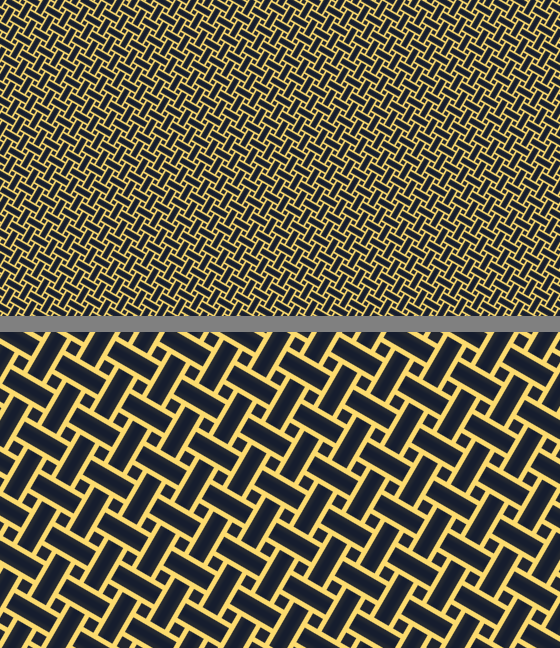
Top: the whole. Bottom: its middle third, enlarged.
This pattern is drawn by a Shadertoy shader. Its source:

```glsl
const float PITCH = 0.0405;       // strand spacing, in canvas heights
const float TILT = 30.0;          // weave rotation, in degrees
const float HALF_WIDTH = 0.35;    // strand half width, in pitches
const float BORDER = 0.13;        // border width, in pitches

const vec3 GOLD = vec3(0.99, 0.86, 0.43);
const vec3 GAP = vec3(0.13, 0.145, 0.185);
const vec3 FILL_CENTRE = vec3(0.085, 0.115, 0.18);
const vec3 FILL_EDGE = vec3(0.145, 0.16, 0.19);

vec2 rotate(vec2 p, float angle) {
    float c = cos(angle), s = sin(angle);
    return vec2(c * p.x - s * p.y, s * p.x + c * p.y);
}

// Coverage of a band around its centre line
float band(float dist, float halfWidth, float blur) {
    return clamp(0.5 + (halfWidth - dist) / blur, 0.0, 1.0);
}

// Lays one bordered strand over the colour below it
vec3 layStrand(vec3 below, float dist, float blur) {
    float coreHalf = HALF_WIDTH - BORDER;
    vec3 fill = mix(FILL_CENTRE, FILL_EDGE, smoothstep(0.2, 0.8, dist / coreHalf));
    vec3 strand = mix(GOLD, fill, band(dist, coreHalf, blur));
    return mix(below, strand, band(dist, HALF_WIDTH, blur));
}

// Alternates the strand on top at each crossing
vec3 weave(vec2 p, float blur) {
    vec2 crossing = floor(p + 0.5);
    vec2 dist = abs(p - crossing);
    bool weftOnTop = mod(crossing.x + crossing.y, 2.0) < 0.5;
    vec2 order = weftOnTop ? dist.xy : dist.yx;
    return layStrand(layStrand(GAP, order.x, blur), order.y, blur);
}

void mainImage(out vec4 fragColor, in vec2 fragCoord) {
    vec2 uv = (fragCoord - 0.5 * iResolution.xy) / iResolution.y;
    vec2 p = rotate(uv, radians(TILT)) / PITCH;
    float blur = 1.15 / (iResolution.y * PITCH);
    fragColor = vec4(weave(p, blur), 1.0);
}
```
